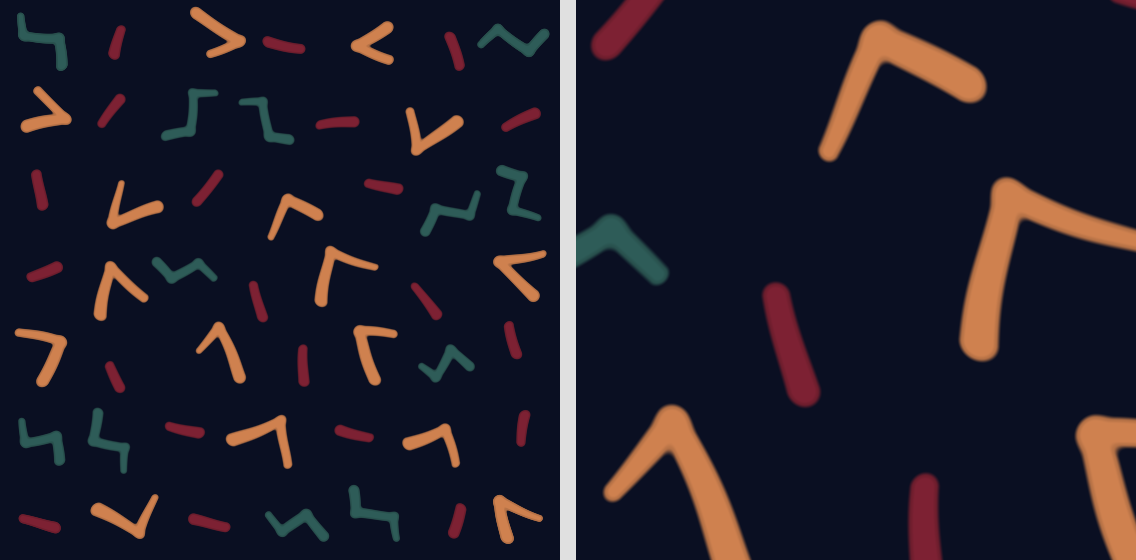
Left, the full canvas; right, a detail of the centre.
A WebGL 1 fragment shader for this pattern:

```glsl
precision highp float;
// Scattered hand-drawn confetti: orange chevrons, green zigzags and red dashes on navy.

uniform vec2 u_resolution;

const float CELLS = 7.0;
const float PI = 3.14159265;

const vec3 NAVY = vec3(0.038, 0.058, 0.132);
const vec3 ORANGE = vec3(0.81, 0.505, 0.31);
const vec3 GREEN = vec3(0.18, 0.36, 0.345);
const vec3 RED = vec3(0.49, 0.13, 0.20);

float hash(vec2 id, float salt) {
    return fract(sin(dot(id, vec2(127.1, 311.7)) + salt * 74.7) * 43758.545);
}

vec2 direction(float angle) {
    return vec2(cos(angle), sin(angle));
}

// Distance to a round-capped stroke whose radius runs from ra to rb.
float stroke(vec2 p, vec2 a, vec2 b, float ra, float rb) {
    vec2 pa = p - a, ba = b - a;
    float h = clamp(dot(pa, ba) / dot(ba, ba), 0.0, 1.0);
    return length(pa - ba * h) - mix(ra, rb, h);
}

// Union with a small fillet in the inner corner.
float join(float a, float b) {
    float h = max(0.04 - abs(a - b), 0.0) / 0.04;
    return min(a, b) - h * h * 0.01;
}

float dash(vec2 p, vec2 id) {
    float halfLength = mix(0.15, 0.21, hash(id, 1.0));
    vec2 tip = vec2(halfLength, 0.0);
    return stroke(p, -tip, tip, mix(0.054, 0.064, hash(id, 2.0)), 0.07);
}

float chevron(vec2 p, vec2 id) {
    float spread = mix(0.95, 1.55, hash(id, 1.0));
    vec2 thin = direction(0.0) * mix(0.36, 0.62, hash(id, 2.0));
    vec2 thick = direction(spread) * mix(0.42, 0.70, hash(id, 3.0));
    p += (thin + thick) * 0.3;
    float thinRadius = mix(0.038, 0.058, hash(id, 4.0));
    return join(stroke(p, thin, vec2(0.0), thinRadius, 0.063),
                stroke(p, vec2(0.0), thick, 0.063, 0.08));
}

float zigzag(vec2 p, vec2 id) {
    float bend = mix(1.4, 1.8, hash(id, 1.0));
    vec2 bar = vec2(mix(0.19, 0.24, hash(id, 2.0)), 0.0);
    vec2 arm = direction(bend) * vec2(1.0, -1.0);
    vec2 start = -bar + arm * mix(0.24, 0.34, hash(id, 3.0));
    vec2 end = bar - arm * mix(0.24, 0.36, hash(id, 4.0));
    float d = join(stroke(p, start, -bar, 0.042, 0.054),
                   stroke(p, -bar, bar, 0.054, 0.06));
    return join(d, stroke(p, bar, end, 0.06, 0.067));
}

void main() {
    vec2 p = gl_FragCoord.xy / min(u_resolution.x, u_resolution.y) * CELLS;
    vec3 color = NAVY;

    for (int j = -1; j <= 1; j++) {
        for (int i = -1; i <= 1; i++) {
            vec2 id = clamp(floor(p) + vec2(float(i), float(j)), 0.0, CELLS - 1.0);

            // Kinds cycle along rows, so that dashes separate the larger marks.
            float kind = mod(id.x + 3.0 * id.y + 2.0, 7.0);
            bool isDash = kind < 4.5 && mod(kind, 2.0) < 0.5;
            bool isZigzag = kind > 5.5 || (kind > 4.5 && hash(id, 9.0) > 0.45);

            // Stagger rows and columns, fading toward the borders, then jitter.
            vec2 side = 1.0 - 2.0 * mod(id.yx, 2.0);
            vec2 shift = side * vec2(0.20, 0.14) * sin(PI * id / (CELLS - 1.0));
            vec2 jitter = vec2(hash(id, 5.0), hash(id, 6.0)) - 0.5;
            vec2 center = id + 0.5 + shift + jitter * (isDash ? 0.36 : 0.15);
            vec2 q = p - clamp(center, 0.46, CELLS - 0.46);

            // Wobble the outline, turn at random, and mirror half of the marks.
            q += 0.016 * sin(q.yx * 7.0 + id * 2.3);
            vec2 axis = direction(2.0 * PI * hash(id, 7.0));
            q = vec2(dot(q, axis), dot(q, vec2(-axis.y, axis.x)));
            q.y *= hash(id, 8.0) < 0.5 ? -1.0 : 1.0;

            float d;
            vec3 ink;
            if (isDash) {
                d = dash(q, id);
                ink = RED;
            } else if (isZigzag) {
                d = zigzag(q, id);
                ink = GREEN;
            } else {
                d = chevron(q, id);
                ink = ORANGE;
            }

            // Slightly darkened rim with a soft edge.
            ink *= mix(1.0, 0.88, smoothstep(-0.025, -0.008, d));
            color = mix(color, ink, 1.0 - smoothstep(-0.011, 0.011, d));
        }
    }
    gl_FragColor = vec4(color, 1.0);
}
```
